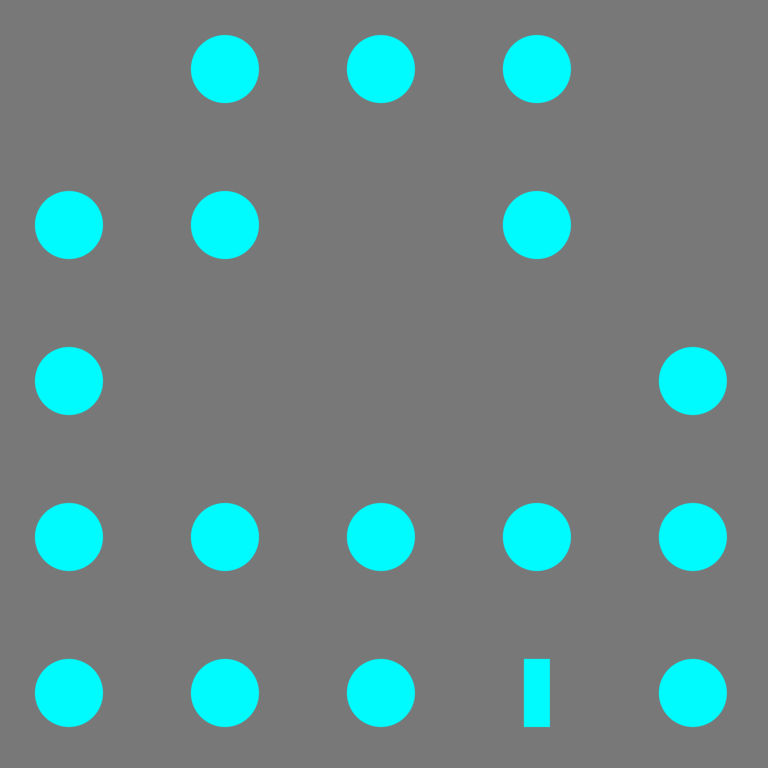
Reproduce this pattern procedurally as a Shadertoy shader.

```glsl
// Cyan discs on a flat grey field, set on a five by five grid with gaps.
// Each row is a bit mask of filled cells; the nearest cell is found by rounding,
// and one cell of the bottom row holds an upright bar instead of a disc.

const vec3 GREY = vec3(0.47);
const vec3 CYAN = vec3(0.0, 0.985, 1.0);
const float GRID_SIZE = 5.0;
const float SPACING = 0.2031;
const vec2 FIRST_CENTRE = vec2(0.0898, 0.0977);
const float DISC_RADIUS = 0.0443;
const vec2 BAR_HALF_SIZE = vec2(0.0169, 0.0443);
const ivec2 BAR_CELL = ivec2(3, 0);

// Filled discs per row, bottom to top; the lowest bit is the left column.
const int ROW_MASKS[5] = int[5](23, 31, 17, 11, 14);

float discDistance(vec2 p) {
    return length(p) - DISC_RADIUS;
}

float barDistance(vec2 p) {
    vec2 d = abs(p) - BAR_HALF_SIZE;
    return length(max(d, 0.0)) + min(max(d.x, d.y), 0.0);
}

// Distance to the shape in the nearest grid cell.
float gridDistance(vec2 uv) {
    vec2 grid = (uv - FIRST_CENTRE) / SPACING;
    vec2 cellId = clamp(floor(grid + 0.5), 0.0, GRID_SIZE - 1.0);
    vec2 local = (grid - cellId) * SPACING;
    ivec2 cell = ivec2(cellId);

    if (cell == BAR_CELL) return barDistance(local);
    bool filled = ((ROW_MASKS[cell.y] >> cell.x) & 1) == 1;
    return filled ? discDistance(local) : 1.0;
}

void mainImage(out vec4 fragColor, in vec2 fragCoord) {
    vec2 uv = fragCoord / iResolution.xy;
    float pixel = 1.0 / min(iResolution.x, iResolution.y);

    // Blend over about one pixel for smooth edges.
    float coverage = 1.0 - smoothstep(-0.8 * pixel, 0.8 * pixel, gridDistance(uv));
    fragColor = vec4(mix(GREY, CYAN, coverage), 1.0);
}
```
